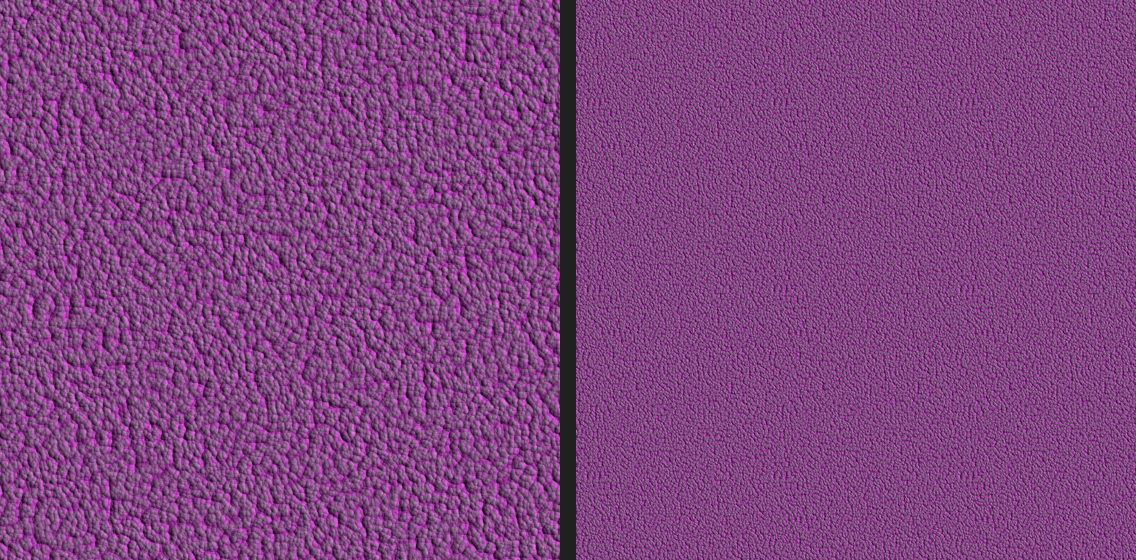
Left, the tile; right, the same tile 3 across and 3 down.
Reproduce this texture procedurally as a Shadertoy shader.

```glsl
vec3 hash3(vec3 p) {
    p = fract(p * vec3(0.1031, 0.1030, 0.0973));
    p += dot(p, p.yxz + 33.33);
    return fract((p.xxy + p.yxx) * p.zyx);
}

// Rounded pebbles on a wrapping grid of the given number of cells
float pebbles(vec2 uv, float cells) {
    vec2 p = uv * cells, cell = floor(p);
    float top = -9.0;
    for (int y = -1; y <= 1; y++)
    for (int x = -1; x <= 1; x++) {
        vec2 id = cell + vec2(x, y);
        vec3 rnd = hash3(vec3(mod(id, cells), cells));
        vec2 d = id + rnd.xy - p;
        top = max(top, 0.12 * rnd.z - dot(d, d));
    }
    return top;
}

float leatherHeight(vec2 uv) {
    // Gentle periodic warp varies the grain size
    uv += 0.003 * sin(6.28318 * (uv.yx * vec2(5.0, 4.0) + uv * vec2(3.0, -7.0)));
    return pebbles(uv, 66.0) + 0.46 * pebbles(uv, 137.0) + 0.07 * pebbles(uv, 251.0);
}

vec3 leather(vec2 uv) {
    // Side light gives the embossed slopes
    vec2 toLight = 0.0011 * normalize(vec2(0.9, 0.4));
    float rise = leatherHeight(uv - toLight) - leatherHeight(uv + toLight);
    float slope = rise / (0.0022 * 66.0);
    float light = clamp(0.508 + 0.185 * slope, 0.06, 0.95);

    // Greyish tops, saturated magenta hollows
    float height = leatherHeight(uv);
    float greyness = clamp(0.515 + 0.7 * (height + 0.25), 0.34, 0.72);
    return vec3(light, light * greyness, light);
}

void mainImage(out vec4 fragColor, in vec2 fragCoord) {
    // Four samples per pixel smooth the creases
    vec3 color = vec3(0.0);
    for (int i = 0; i < 4; i++) {
        vec2 offset = vec2(i % 2, i / 2) * 0.5 - 0.25;
        color += 0.25 * leather((fragCoord + offset) / iResolution.xy);
    }
    fragColor = vec4(color, 1.0);
}
```
